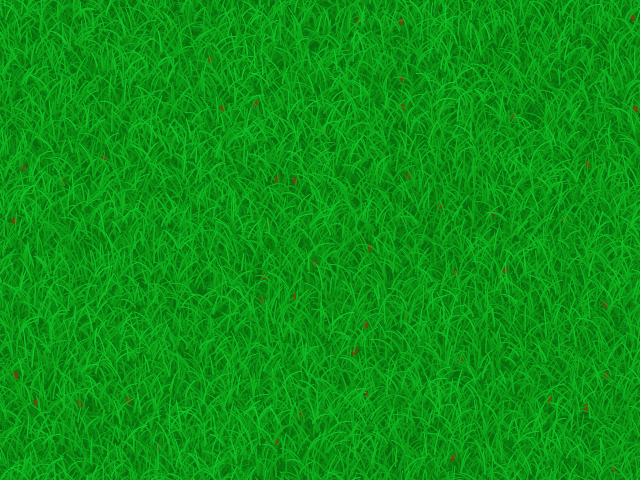
Give the GLSL for this texture, as a WebGL 1 fragment shader.

```glsl
precision highp float;
// A dense lawn seen from above: thin arched grass blades over dark soil green.
// Layers of jittered cells, one curved blade per cell, are painted from the
// dim undergrowth up to the bright tips, with a few rusty specks in between.

uniform vec2 u_resolution;

const float LAYERS = 24.0;
const float CELL = 0.036;

vec4 hash4(vec3 p) {
  vec4 q = fract(p.xyzx * vec4(0.1031, 0.1030, 0.0973, 0.1099));
  q += dot(q, q.wzxy + 33.33);
  return fract((q.xxyz + q.yzzw) * q.zywx);
}

// Dark, middle and light green along one ramp.
vec3 grassColor(float s) {
  s = clamp(s, 0.0, 1.25);
  return vec3(0.025 + 0.035 * s, 0.40 + 0.34 * s, 0.045 + 0.10 * s * s);
}

// Slow drift that makes tufts lighter or darker and lean together.
float clump(vec2 p) {
  return sin(p.x * 17.0 + 2.0 * sin(p.y * 11.0))
       * sin(p.y * 21.0 + 1.7 * sin(p.x * 13.0 + 1.0));
}

// Coverage in x, position from root (-1) to tip (1) in y.
vec2 blade(vec2 p, float lean, float halfLength, float pixel) {
  vec2 axis = vec2(sin(lean), cos(lean));
  float across = dot(p, vec2(axis.y, -axis.x));
  float v = dot(p, axis) / halfLength;
  float bend = 0.3 * lean * halfLength;
  float slope = 2.0 * bend * v / halfLength;
  float d = abs(across - bend * v * v) / sqrt(1.0 + slope * slope);
  float width = 0.0014 - 0.0005 * v;
  float side = 1.0 - smoothstep(width - 0.5 * pixel, width + 0.5 * pixel, d);
  float ends = 1.0 - smoothstep(0.85, 1.0, abs(v));
  return vec2(side * ends, v);
}

// Small scattered bits of dry leaf.
float speck(vec2 p, float pixel) {
  vec2 id = floor(p / 0.1);
  vec4 h = hash4(vec3(id, 71.0));
  vec2 d = p - (id + 0.15 + 0.7 * h.xy) * 0.1;
  d.x += (h.w - 0.5) * d.y;
  float r = length(d * vec2(1.0, 0.7));
  return step(h.z, 0.38) * (1.0 - smoothstep(0.005 - pixel, 0.005 + pixel, r));
}

void main() {
  float pixel = 1.0 / u_resolution.y;
  vec2 p = gl_FragCoord.xy * pixel;
  vec3 color = grassColor(0.05);

  for (float layer = 0.0; layer < LAYERS; layer++) {
    float height = layer / (LAYERS - 1.0);
    float layerShade = 0.12 + 0.38 * height + 0.45 * height * height * height;
    vec2 shift = hash4(vec3(layer, 5.0, 9.0)).xy + 20.0;
    vec2 cell = floor(p / CELL + shift);

    for (float y = -1.0; y <= 1.0; y++) {
      for (float x = -1.0; x <= 1.0; x++) {
        vec2 id = cell + vec2(x, y);
        vec4 h = hash4(vec3(id, layer + 1.0));
        vec2 center = (id + h.xy - shift) * CELL;
        float tuft = clump(center);
        float lean = (h.z - 0.5) * 2.2 + 0.2 * tuft;
        float halfLength = CELL * mix(0.45, 0.85, h.w);
        vec2 b = blade(p - center, lean, halfLength, pixel);
        float tone = fract(h.w * 17.0 + h.z * 5.0) - 0.5;
        float shade = layerShade + 0.12 * b.y + 0.28 * tone + 0.06 * tuft;
        color = mix(color, grassColor(shade), b.x);
      }
    }

    // Specks lie among the blades, so the upper layers partly hide them.
    if (layer == 15.0) {
      color = mix(color, vec3(0.55, 0.22, 0.05), 0.85 * speck(p, pixel));
    }
  }
  gl_FragColor = vec4(color, 1.0);
}
```
